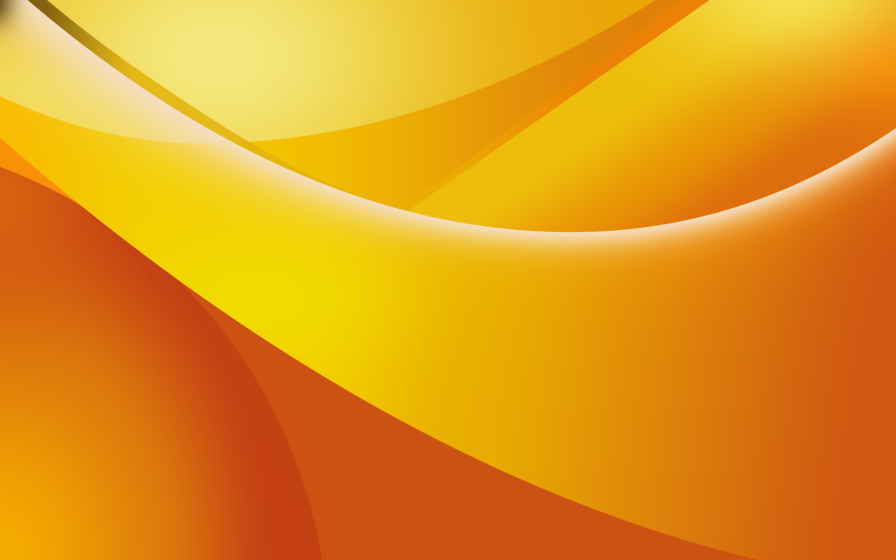
Give the GLSL for this background, as a WebGL 2 fragment shader.

```glsl
#version 300 es
precision highp float;
// Sweeping golden sheets: parabolic edges divide the canvas into layers,
// each filled with its own smooth gradient. A white rim glows under the
// main arc and a round orange shade rests in the lower left corner.
uniform vec2 u_resolution;
out vec4 fragColor;

// Antialiased coverage of the side where d is positive
float cover(float d) {
    float w = 0.8 / u_resolution.y;
    return smoothstep(-w, w, d);
}

float glow(vec2 p, vec2 center, vec2 size) {
    vec2 q = (p - center) / size;
    return exp(-dot(q, q));
}

// Height of the bright arc
float arcHeight(float x) {
    float d = x - 1.02;
    return 0.5854 + d * d * (d < 0.0 ? 0.44 : 0.48 + 0.125 * d);
}

// Height of the pale veil's lower edge
float veilHeight(float x) {
    float d = x - 0.36;
    return 0.744 + d * d * (d < 0.0 ? 0.65 : 0.39);
}

// Pale veil above the arc, fading to gold on the right
vec3 veilColor(vec2 p) {
    vec3 c = mix(vec3(0.92, 0.77, 0.13), vec3(0.92, 0.65, 0.03), smoothstep(0.55, 1.1, p.x));
    return mix(c, vec3(0.96, 0.91, 0.50), glow(p, vec2(0.39, 0.9), vec2(0.32, 0.24)));
}

// Golden folds above the arc, split by a slanted ribbon
vec3 upperColor(vec2 p) {
    vec3 left = mix(vec3(0.95, 0.76, 0.0), vec3(0.88, 0.51, 0.04), smoothstep(0.45, 1.15, p.x));
    float t = 0.631 + 0.70 * (p.x - 0.74) - p.y;
    vec3 right = mix(vec3(0.93, 0.74, 0.04), vec3(0.91, 0.58, 0.02), smoothstep(0.08, 0.27, t));
    right = mix(right, vec3(0.87, 0.43, 0.05), smoothstep(0.24, 0.40, t));
    right = mix(right, vec3(0.97, 0.53, 0.0), 0.9 * glow(p, vec2(1.62, 0.89), vec2(0.15, 0.09)));
    right = mix(right, vec3(0.96, 0.88, 0.32), glow(p, vec2(1.41, 1.02), vec2(0.22, 0.13)));
    vec3 c = mix(left, veilColor(p), cover(p.y - veilHeight(p.x)));
    float ribbon = cover(t + 0.012 + 0.05 * (p.x - 0.74));
    vec3 ribbonColor = mix(vec3(0.92, 0.68, 0.0), vec3(0.92, 0.51, 0.02), smoothstep(0.75, 1.1, p.x));
    c = mix(c, ribbonColor, ribbon);
    return mix(c, right, cover(t));
}

// Broad sheet below the arc, yellow to burnt orange
vec3 sheetColor(vec2 p) {
    float x = p.x + 0.12 * (0.4 - p.y);
    vec3 c = mix(vec3(0.97, 0.74, 0.0), vec3(0.95, 0.81, 0.0), smoothstep(0.0, 0.3, p.x));
    c = mix(c, vec3(0.91, 0.68, 0.0), smoothstep(0.52, 0.88, x));
    c = mix(c, vec3(0.87, 0.51, 0.04), smoothstep(0.83, 1.28, x));
    c = mix(c, vec3(0.81, 0.34, 0.07), smoothstep(1.15, 1.6, x));
    return mix(c, vec3(0.94, 0.86, 0.0), glow(p, vec2(0.46, 0.47), vec2(0.22, 0.12)));
}

// Round shade with a warm core and a darker crescent
vec3 discColor(vec2 p) {
    float r = length(p * vec2(1.0, 0.75));
    vec3 c = mix(vec3(0.96, 0.67, 0.0), vec3(0.86, 0.46, 0.05), smoothstep(0.0, 0.36, r));
    c = mix(c, vec3(0.77, 0.25, 0.08), smoothstep(0.28, 0.50, r));
    c = mix(c, vec3(0.84, 0.38, 0.06), glow(p, vec2(0.0, 0.64), vec2(0.16, 0.22)));
    float crescent = cover(length(p - vec2(-1.0, -0.6)) - 1.681);
    return mix(c, vec3(0.76, 0.26, 0.07), 0.5 * crescent);
}

void main() {
    vec2 p = gl_FragCoord.xy / u_resolution * vec2(1.6, 1.0);

    // Sheet and the veil seen through it
    vec3 sheet = sheetColor(p);
    vec3 paleGold = mix(vec3(0.95, 0.86, 0.34), vec3(0.93, 0.79, 0.18), smoothstep(0.83, 0.97, p.y));
    float veil = cover(p.y - veilHeight(p.x)) * (1.0 - smoothstep(0.42, 0.6, p.x));
    sheet = mix(sheet, paleGold, veil);

    // White rim with a warm halo along the arc
    float slope = 0.92 * (p.x - 1.02);
    float above = (p.y - arcHeight(p.x)) / sqrt(1.0 + slope * slope);
    float depth = max(-above, 0.0);
    float halo = exp(-depth / 0.06);
    vec3 haloColor = mix(vec3(0.95, 0.78, 0.04), vec3(1.0, 0.62, 0.01), smoothstep(0.7, 1.3, p.x));
    sheet = mix(sheet, haloColor, 0.75 * halo * smoothstep(0.3, 0.9, p.x));
    float rimWidth = mix(0.065, 0.030, smoothstep(0.1, 0.95, p.x));
    float rim = exp(-pow(depth / rimWidth, 1.4));
    sheet = mix(sheet, vec3(0.96, 0.87, 0.77), 0.96 * rim);
    sheet = mix(sheet, vec3(0.34, 0.24, 0.05), 0.9 * glow(p, vec2(-0.01, 1.0), vec2(0.035, 0.045)));

    // Upper folds with a thin shaded strip hugging the arc
    vec3 upper = upperColor(p);
    float strip = 1.0 - cover(above - 0.022 * (1.0 - smoothstep(0.25, 0.72, p.x)));
    vec3 stripColor = mix(vec3(0.42, 0.28, 0.02), vec3(0.89, 0.70, 0.03), smoothstep(0.04, 0.26, p.x));
    upper = mix(upper, stripColor, 0.85 * strip);
    vec3 color = mix(sheet, upper, cover(above));

    // Dark ground below the sheet, bright where it narrows at the left
    float edge = 0.754 - 0.872 * p.x + 0.2327 * p.x * p.x;
    vec3 ground = mix(vec3(0.97, 0.57, 0.03), vec3(0.80, 0.32, 0.07), smoothstep(0.08, 0.36, p.x));
    ground = mix(ground, discColor(p), cover(0.9014 - length(p - vec2(-0.315, -0.1425))));
    color = mix(color, ground, cover((edge - p.y) * 0.8));

    fragColor = vec4(color, 1.0);
}
```
